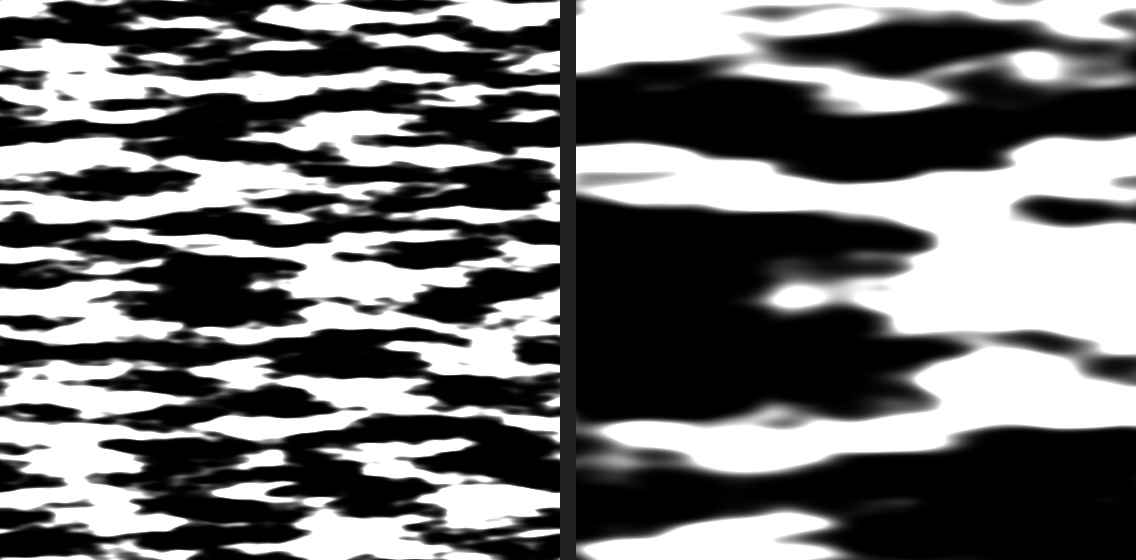
Left, the full canvas; right, a detail of the centre.
This texture is drawn by a Shadertoy shader. Its source:

```glsl
// Flat, horizontally drawn-out blotches of white on black with soft grey fringes.
// Three octaves of wrapping gradient noise, stretched sideways, are summed
// and pushed through a steep cubic tone curve that clips to black and white.

// Pseudo-random angle for one lattice point of one octave
float latticeAngle(ivec2 cell, int seed) {
    uint h = uint(cell.x) * 1597u + uint(cell.y) * 51749u + uint(seed) * 7919u;
    h = (h ^ (h >> 7)) * 277803u;
    h = (h ^ (h >> 15)) * 74779u;
    h = (h ^ (h >> 13)) * 91193u;
    return float((h >> 8) & 65535u) / 65536.0 * 6.28319;
}

// Slope contribution of one corner, with the lattice wrapped at the period
float corner(vec2 cell, vec2 offset, vec2 period, int seed) {
    float angle = latticeAngle(ivec2(mod(cell, period)), seed);
    return dot(vec2(cos(angle), sin(angle)), offset);
}

// Gradient noise that repeats after a whole number of cells
float gradientNoise(vec2 p, vec2 period, int seed) {
    vec2 cell = floor(p);
    vec2 f = p - cell;
    vec2 fade = f * f * f * (f * (f * 6.0 - 15.0) + 10.0);
    vec2 right = vec2(1.0, 0.0);
    vec2 up = vec2(0.0, 1.0);
    float bottom = mix(corner(cell, f, period, seed),
                       corner(cell + right, f - right, period, seed), fade.x);
    float top = mix(corner(cell + up, f - up, period, seed),
                    corner(cell + 1.0, f - 1.0, period, seed), fade.x);
    return mix(bottom, top, fade.y);
}

// Octaves are shifted against each other so their lattices never line up
float streakField(vec2 uv) {
    float broad  = gradientNoise(uv * vec2(4.0, 23.0), vec2(4.0, 23.0), 1);
    float medium = gradientNoise(uv * vec2(10.0, 45.0) + vec2(0.37, 0.61), vec2(10.0, 45.0), 2);
    float fine   = gradientNoise(uv * vec2(24.0, 82.0) + vec2(0.71, 0.23), vec2(24.0, 82.0), 3);
    return broad + 0.5 * medium + 0.22 * fine;
}

void mainImage(out vec4 fragColor, in vec2 fragCoord) {
    vec2 uv = fragCoord / iResolution.xy;

    // Cubic curve: long dark grey tails, crisp shoulders into white
    float exposure = clamp(0.63 + 3.5 * streakField(uv), 0.0, 1.0);
    float brightness = exposure * exposure * exposure;

    fragColor = vec4(vec3(brightness), 1.0);
}
```
